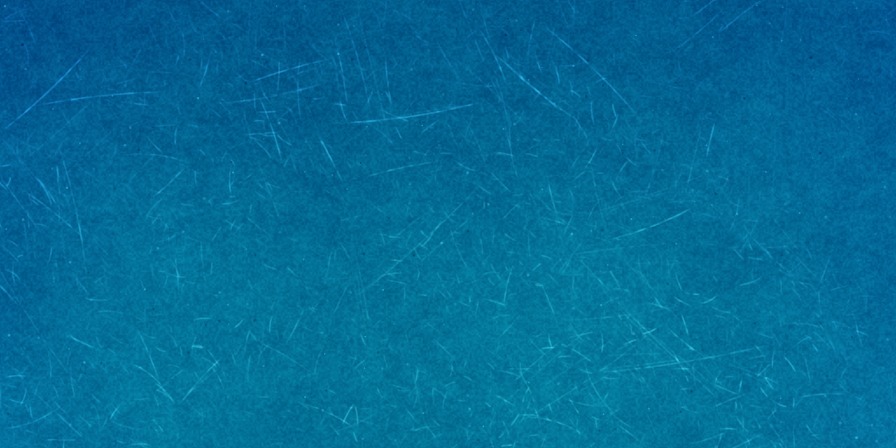
This texture is drawn by a WebGL 1 fragment shader. Its source:

```glsl
precision highp float;
uniform vec2 u_resolution;

float hash(vec2 p) {
  vec3 q = fract(vec3(p.xyx) * 0.1031);
  q += dot(q, q.yzx + 33.33);
  return fract((q.x + q.y) * q.z);
}

vec2 hash2(vec2 p) {
  return vec2(hash(p + 3.7), hash(p + 71.3));
}

float noise(vec2 p) {
  vec2 i = floor(p), f = fract(p);
  f = f * f * (3.0 - 2.0 * f);
  return mix(mix(hash(i), hash(i + vec2(1, 0)), f.x),
             mix(hash(i + vec2(0, 1)), hash(i + 1.0), f.x), f.y);
}

float fbm(vec2 p) {
  float sum = 0.0, gain = 0.5;
  for (int i = 0; i < 5; i++) {
    sum += gain * noise(p);
    p = mat2(1.6, 1.2, -1.2, 1.6) * p + 9.1;
    gain *= 0.5;
  }
  return sum;
}

// Tapered, slightly bent hairline centred on the origin
float stroke(vec2 p, float angle, float halfLength, float bend, float width) {
  float c = cos(angle), s = sin(angle);
  vec2 q = vec2(c * p.x + s * p.y, c * p.y - s * p.x);
  float t = q.x / halfLength;
  float d = abs(q.y - bend * halfLength * (t * t - 0.4));
  return (1.0 - smoothstep(0.0, width, d)) * (1.0 - smoothstep(0.5, 1.0, abs(t)));
}

// Steep falling scratches dominate, shallow rising ones cross them
float scratchAngle(float pick, float spread) {
  float angle = pick < 0.6 ? 2.05 : (pick < 0.85 ? 0.4 : 1.35);
  return angle + (spread - 0.5) * 0.8;
}

// Long scratches in loose parallel groups of three
float longScratches(vec2 p, float aspect) {
  float sum = 0.0;
  for (int i = 0; i < 108; i++) {
    float n = float(i);
    vec2 group = vec2(floor(n / 3.0), 17.0), own = vec2(n, 53.0);
    vec2 centre = hash2(group) * vec2(aspect, 1.0) + (hash2(own) - 0.5) * 0.16;
    float angle = scratchAngle(hash(group + 5.0), hash(group + 8.0));
    angle += (hash(own + 2.0) - 0.5) * 0.2;
    float size = hash(own + 4.0);
    float bend = (hash(own + 6.0) - 0.5) * 0.16;
    float strength = 0.18 + 0.75 * pow(hash(own + 9.0), 3.0);
    sum += strength * stroke(p - centre, angle, 0.05 + 0.17 * size * size, bend, 0.0038);
  }
  return sum;
}

// One short scratch per cell, overlapping its neighbours
float shortScratches(vec2 p, float cells, float seed) {
  vec2 g = p * cells, base = floor(g);
  float sum = 0.0;
  for (int j = -1; j <= 1; j++) {
    for (int i = -1; i <= 1; i++) {
      vec2 id = base + vec2(i, j), key = id + seed;
      float angle = scratchAngle(hash(key + 11.0), hash(key + 23.0) * 2.0);
      float bend = (hash(key + 31.0) - 0.5) * 0.35;
      float strength = pow(hash(key + 43.0), 3.0);
      sum += strength * stroke(g - id - hash2(key), angle,
                               0.25 + 0.6 * hash(key + 59.0), bend, 0.0037 * cells);
    }
  }
  return sum;
}

// Sparse specks of uneven strength
float specks(vec2 p, float cells, float share, float seed) {
  vec2 g = p * cells, id = floor(g) + seed;
  vec2 centre = 0.25 + 0.5 * hash2(id);
  float radius = (0.0025 + 0.0025 * hash(id + 7.0)) * cells;
  float d = length(fract(g) - centre);
  float strength = step(hash(id + 19.0), share) * (0.2 + 0.8 * pow(hash(id + 29.0), 2.0));
  return strength * (1.0 - smoothstep(0.2 * radius, radius, d));
}

void main() {
  vec2 uv = gl_FragCoord.xy / u_resolution;
  float aspect = u_resolution.x / u_resolution.y;
  vec2 p = vec2(uv.x * aspect, uv.y);

  // Teal centre and foot, deeper blue top and sides
  vec3 color = mix(vec3(0.01, 0.455, 0.592), vec3(0.005, 0.355, 0.545),
                   smoothstep(0.2, 1.1, uv.y));
  float side = pow(abs(uv.x * 2.0 - 1.0), 2.5);
  color += side * vec3(0.0, -0.03, 0.012);
  color -= vec3(0.0, 0.035, 0.03) * (1.0 - smoothstep(0.0, 0.6, length(p - vec2(0.1, 1.0))));

  // Cloudy stains, streaky wear and crisp grain
  float stain = fbm(p * 3.0 + 4.0) - 0.48;
  float wear = fbm(p * vec2(24.0, 30.0) + 20.0) - 0.48;
  float grain = noise(p * 256.0) + 0.7 * noise(p * 140.0 + 40.0) - 0.85;
  color += vec3(0.01, 0.09, 0.07) * stain + vec3(0.01, 0.08, 0.065) * wear;
  color += vec3(0.012, 0.075, 0.07) * grain;

  // Scratches, broken up and gathered into worn patches
  float patches = smoothstep(0.3, 0.7, fbm(p * 4.0 + 31.0));
  float broken = 0.15 + 1.4 * noise(p * 85.0 + 13.0);
  float fine = shortScratches(p, 9.0, 100.0) + shortScratches(p, 16.0, 200.0)
             + shortScratches(p, 24.0, 300.0) + 0.8 * shortScratches(p, 34.0, 600.0);
  float marks = (longScratches(p, aspect) + fine * (0.2 + 0.6 * patches)) * broken;
  float blueness = clamp(0.7 * smoothstep(0.4, 1.0, uv.y) + 0.4 * side, 0.0, 1.0);
  vec3 scratchTint = mix(vec3(0.13, 0.24, 0.2), vec3(0.08, 0.18, 0.28), blueness);
  color += scratchTint * min(marks, 1.3);

  // Pale dust and dark pits
  color += vec3(0.16, 0.2, 0.2) * specks(p, 30.0, 0.16, 400.0);
  color -= vec3(0.01, 0.13, 0.14) * specks(p, 34.0, 0.12, 500.0);
  gl_FragColor = vec4(clamp(color, 0.0, 1.0), 1.0);
}
```
